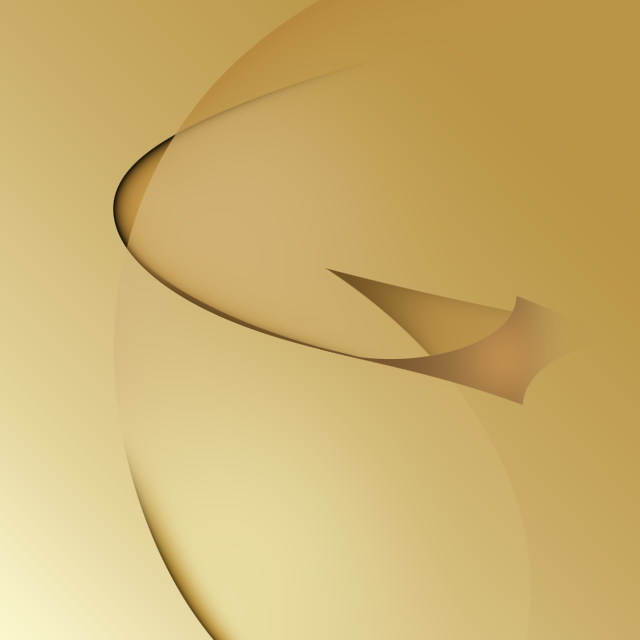
Write a WebGL 2 fragment shader that draws this background.

```glsl
#version 300 es
precision highp float;
// Golden diagonal gradient with two translucent curved sheets: a tall oval
// and a sideways parabola, joined by a brown dart and a flared tail.
// Each sheet is an implicit curve, shaded by its distance to the edge.
uniform vec2 u_resolution;
out vec4 fragColor;

// Antialiased coverage of the region f > 0
float cover(float f) {
    return clamp(f / max(fwidth(f), 1e-6) + 0.5, 0.0, 1.0);
}

// Soft round glow, 1 at the centre
float glow(vec2 p, vec2 centre, vec2 radius) {
    vec2 q = (p - centre) / radius;
    return exp(-dot(q, q));
}

vec3 goldGradient(float t) {
    vec3 c = mix(vec3(0.99, 0.98, 0.82), vec3(0.88, 0.81, 0.58), smoothstep(-0.05, 0.27, t));
    c = mix(c, vec3(0.79, 0.68, 0.41), smoothstep(0.18, 0.54, t));
    return mix(c, vec3(0.73, 0.58, 0.27), smoothstep(0.42, 0.86, t));
}

// Oval sides as x for a given height
float ovalLeft(float y) {
    float d = y - 0.547;
    return 0.178 + d * d * (0.75 - 0.2 * d + 2.4 * d * d * d * d);
}

float ovalRight(float y) {
    float e = 0.92 - y;
    return 0.829 - e * e * (1.15 + 2.0 * e * e * e * e);
}

void main() {
    // Canvas units, y measured downward from the top
    vec2 p = gl_FragCoord.xy / u_resolution;
    p.y = 1.0 - p.y;
    vec3 col = goldGradient(0.5 * (p.x + 1.0 - p.y));

    // Signed fields of the oval and the parabola
    float leftDist = p.x - ovalLeft(p.y);
    float rightDist = ovalRight(p.y) - p.x;
    float inOval = cover(leftDist);
    float s = p.x - 0.177;
    float dy = p.y - 0.326;
    float sp = max(s, 0.0);
    float lowerK = 0.397 + 0.028 * cos(6.1 * sp) + 0.04 * sp * sp * sp * sp;
    float upperK = 0.365 + 0.03 * exp(-15.0 * sp);
    float k = dy > 0.0 ? lowerK : upperK;
    float field = s * k * k - dy * dy;
    float inCone = cover(field);
    float depth = max(field, 0.0) / length(vec2(k * k, 2.0 * dy));
    float side = max(leftDist, 0.0);

    // Oval: amber top edge, rosy flank, pale lower body
    float top = 1.0 - smoothstep(0.1, 0.42, p.y);
    vec3 oval = mix(col, vec3(0.70, 0.51, 0.21), 0.75 * top * exp(-side / 0.10));
    float flank = smoothstep(0.25, 0.42, p.y) * (1.0 - smoothstep(0.52, 0.80, p.y));
    oval = mix(oval, vec3(0.82, 0.70, 0.48), 0.65 * flank * exp(-side / 0.09));
    oval = mix(oval, vec3(0.93, 0.89, 0.67), 0.65 * glow(p, vec2(0.39, 0.87), vec2(0.22, 0.26)));
    float rightEdge = cover(rightDist) * smoothstep(0.54, 0.62, p.y);
    oval = mix(oval, vec3(0.86, 0.78, 0.51), 0.22 * rightEdge * exp(-max(rightDist, 0.0) / 0.15));
    float low = smoothstep(0.66, 0.92, p.y);
    oval = mix(oval, vec3(0.74, 0.56, 0.17), 0.9 * low * exp(-pow(side / 0.030, 2.0)));
    oval = mix(oval, vec3(0.22, 0.15, 0.03), 0.9 * low * exp(-side / 0.007));
    col = mix(col, oval, inOval);

    // Parabola: rosy veil, amber inner glow, dark rim
    float fade = 1.0 - smoothstep(0.30, 0.66, p.x);
    float outer = 1.0 - inOval;
    vec3 cone = mix(col, vec3(0.82, 0.70, 0.47), 0.75 * glow(p, vec2(0.37, 0.33), vec2(0.20, 0.20)));
    float lowerSide = smoothstep(-0.02, 0.02, dy);
    float amber = mix(0.65 * fade * lowerSide, 1.0, outer);
    cone = mix(cone, vec3(0.75, 0.54, 0.20), amber * exp(-depth / mix(0.030, 0.09, outer)));
    float rim = mix(fade * mix(0.42, 0.92, lowerSide), 1.0, outer);
    vec3 rimColor = mix(vec3(0.34, 0.23, 0.08), vec3(0.03, 0.02, 0.0), outer);
    cone = mix(cone, rimColor, rim * exp(-depth / mix(0.006, 0.010, outer)));
    col = mix(col, cone, inCone);

    // Thin brown band along the lower rim, tapering to the right
    float width = mix(0.009, 0.003, smoothstep(0.30, 0.52, p.x));
    float lowerY = 0.326 + lowerK * sqrt(sp);
    float band = inCone * cover(p.y - lowerY + width) * smoothstep(0.20, 0.30, p.x);
    band *= 1.0 - smoothstep(0.54, 0.58, p.x);
    col = mix(col, vec3(0.41, 0.29, 0.13), 0.85 * band);

    // Hollow bounded by the inner sweep of the tail
    vec2 q = vec2(p.x - 0.61, max(p.y - 0.462, 0.0)) / vec2(0.197, 0.099);
    float hollow = length(q) - 1.0;

    // Dart: dark at its tip, amber in the middle
    float u = p.x - 0.508;
    float dartTop = p.y - (0.419 + 0.26 * u - 0.1 * u * u);
    float dart = cover(dartTop) * cover(-rightDist) * cover(-hollow);
    dart *= step(0.5, p.x);
    vec3 dartColor = mix(vec3(0.38, 0.27, 0.10), vec3(0.71, 0.54, 0.26), smoothstep(0.50, 0.70, p.x));
    float dartEdge = exp(-max(min(dartTop, -rightDist), 0.0) / 0.014);
    dartColor = mix(dartColor, vec3(0.48, 0.35, 0.15), 0.45 * dartEdge);
    col = mix(col, dartColor, dart * mix(0.97, 0.55, smoothstep(0.62, 0.81, p.x)));

    // Flared tail: brown, then amber, dissolving to the right
    float notch = length((p - vec2(0.98, 0.635)) / vec2(0.163, 0.10)) - 1.0;
    float tail = inCone * cover(hollow) * cover(p.y - 0.462 - 0.4 * (p.x - 0.807));
    tail *= step(0.5, p.x) * mix(cover(notch), 1.0, step(p.x, 0.80));
    tail *= 1.0 - step(0.818, p.x) * step(0.635, p.y);
    vec3 tailColor = mix(vec3(0.46, 0.32, 0.17), vec3(0.57, 0.42, 0.24), smoothstep(0.58, 0.76, p.x));
    tailColor = mix(tailColor, vec3(0.74, 0.55, 0.30), glow(p, vec2(0.79, 0.56), vec2(0.07, 0.07)));
    tailColor = mix(tailColor, vec3(0.73, 0.58, 0.33), smoothstep(0.79, 0.88, p.x));
    col = mix(col, tailColor, 0.95 * tail * (1.0 - smoothstep(0.80, 0.95, p.x)));

    fragColor = vec4(col, 1.0);
}
```
